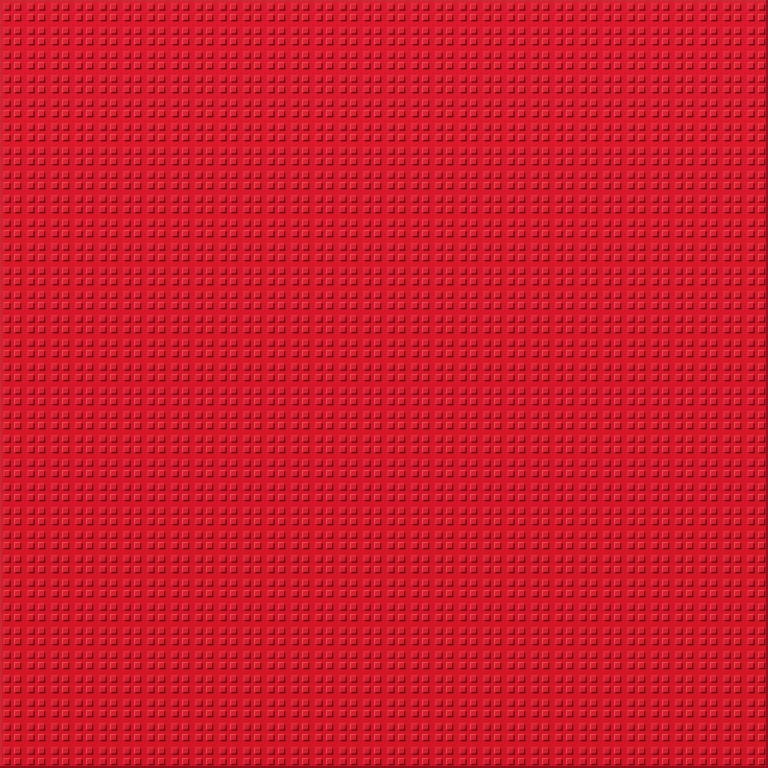
This pattern is drawn by a WebGL 2 fragment shader. Its source:

```glsl
#version 300 es
precision highp float;
// Red studded sheet: 32 by 32 cells, each holding a two by two group of
// square raised studs. Every stud is a box distance with a pale upper-left
// rim and a dark lower-right side, over a faint vertical gradient.

uniform vec2 u_resolution;
out vec4 outColor;

float boxDistance(vec2 p, float halfSize) {
    vec2 d = abs(p) - halfSize;
    return length(max(d, 0.0)) + min(max(d.x, d.y), 0.0);
}

// Coverage of a shape, faded over the given width
float cover(float d, float width) {
    return 1.0 - smoothstep(-0.5 * width, 0.5 * width, d);
}

void main() {
    vec2 uv = gl_FragCoord.xy / u_resolution;
    float cells = 32.0;
    float pixel = cells / min(u_resolution.x, u_resolution.y);

    // Four stud centres per cell, slightly closer within a group
    vec2 cell = fract(uv * cells) - 0.5;
    vec2 side = vec2(cell.x < 0.0 ? -1.0 : 1.0, cell.y < 0.0 ? -1.0 : 1.0);
    vec2 stud = cell - side * 0.222 - vec2(-0.012, 0.012);

    // Sheet, a little brighter towards the top
    vec3 sheet = mix(vec3(0.825, 0.080, 0.145), vec3(0.865, 0.100, 0.175), uv.y);
    vec3 color = sheet;

    // Soft cast shadow, then the darker stud side
    float shadow = cover(boxDistance(stud - vec2(0.065, -0.065), 0.122), max(0.08, pixel));
    color = mix(color, vec3(0.56, 0.06, 0.11), shadow * 0.85);
    float wall = cover(boxDistance(stud - vec2(0.055, -0.055), 0.115), pixel);
    color = mix(color, vec3(0.36, 0.03, 0.06), wall);

    // Pale rim showing along the top and left of the stud face
    float rim = cover(boxDistance(stud, 0.120), pixel);
    color = mix(color, vec3(0.90, 0.32, 0.36), rim);
    float face = cover(boxDistance(stud - vec2(0.014, -0.014), 0.106), pixel);
    color = mix(color, sheet + vec3(0.005, 0.035, 0.035), face);

    // Bevelled outer edge of the sheet
    float edge = 0.0025;
    float blur = pixel / cells;
    float lit = cover(min(uv.x, 1.0 - uv.y) - edge, blur);
    float dark = cover(min(1.0 - uv.x, uv.y) - edge, blur);
    color = mix(color, vec3(0.78, 0.18, 0.23), lit * 0.7);
    color = mix(color, vec3(0.50, 0.05, 0.09), dark * 0.8);

    outColor = vec4(color, 1.0);
}
```
